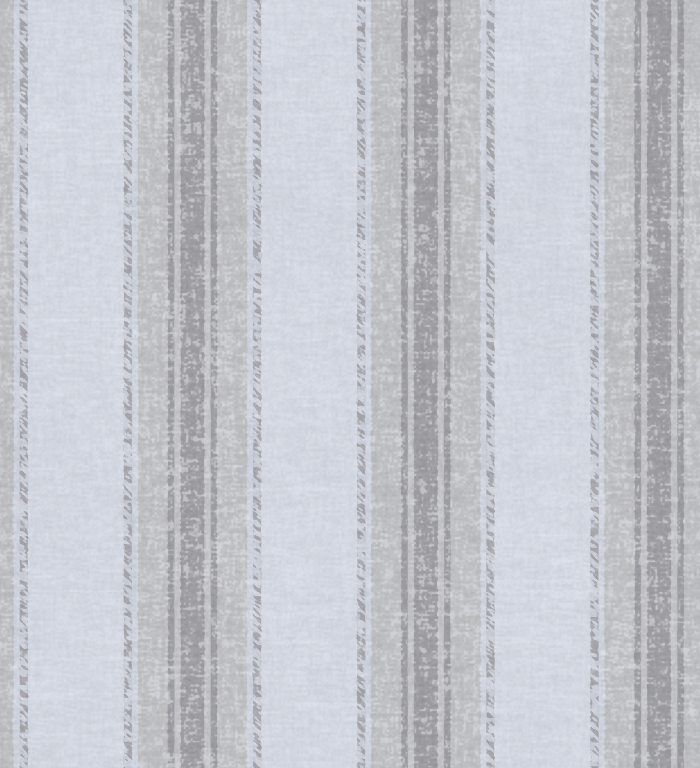
This pattern is drawn by a WebGL 1 fragment shader. Its source:

```glsl
precision highp float;

uniform vec2 u_resolution;

float hash(vec2 p) {
  return fract(sin(dot(p, vec2(127.1, 311.7))) * 43758.5453);
}

// Value noise on a whole number of cells, so it wraps over the canvas
float noise(vec2 uv, vec2 cells) {
  vec2 p = uv * cells;
  vec2 i = floor(p);
  vec2 f = p - i;
  f = f * f * (3.0 - 2.0 * f);
  vec2 a = mod(i, cells);
  vec2 b = mod(i + 1.0, cells);
  return mix(mix(hash(a), hash(vec2(b.x, a.y)), f.x),
             mix(hash(vec2(a.x, b.y)), hash(b), f.x), f.y);
}

float beyond(float edge, float d, float blur) {
  return smoothstep(edge - blur, edge + blur, d);
}

float band(float inner, float outer, float d, float blur) {
  return beyond(inner, d, blur) - beyond(outer, d, blur);
}

void main() {
  vec2 uv = gl_FragCoord.xy / u_resolution;
  float blur = max(2.2 / u_resolution.x, 0.003);

  // Woven threads, grain and broad wear
  float weft = noise(uv, vec2(58.0, 290.0)) - 0.5;
  float warp = noise(uv + 0.37, vec2(270.0, 64.0)) - 0.5;
  float grain = noise(uv + 0.71, vec2(310.0, 340.0)) - 0.5;
  float wear = noise(uv, vec2(5.0, 7.0)) * 0.6
             + noise(uv + 0.23, vec2(17.0, 31.0)) * 0.4 - 0.5;
  float crease = smoothstep(0.78, 1.0, noise(uv + 0.11, vec2(11.0, 150.0)));

  // Three mirrored stripe groups; d is the distance from a dark centre
  float d = abs(fract(uv.x * 3.0 - 0.825 + 0.5) - 0.5);
  d += 0.004 * grain + 0.003 * weft;

  float dark = 1.0 - beyond(0.051, d, blur) + band(0.077, 0.105, d, blur);
  float gap = band(0.051, 0.077, d, blur);
  float pinstripe = band(0.234, 0.260, d, blur);
  float speckled = band(0.260, 0.294, d, blur);
  float pale = beyond(0.294, d, blur);

  vec3 paleColor = vec3(0.826, 0.842, 0.880);
  vec3 greyColor = vec3(0.757, 0.760, 0.772);
  vec3 darkColor = vec3(0.628, 0.625, 0.645);

  // Rubbed flecks let the lighter ground through the dark stripes
  float rub = 0.5 + 0.55 * grain + 0.45 * weft + 0.5 * warp + 0.25 * wear;
  float fleck = smoothstep(0.50, 0.82, rub);

  vec3 color = mix(greyColor, paleColor, 0.35 * (fleck - 0.2));
  color = mix(color, mix(darkColor, greyColor, 0.75 * fleck), dark);
  color = mix(color, greyColor + 0.012, 0.6 * gap);
  color = mix(color, paleColor - vec3(0.018, 0.018, 0.014), pinstripe);
  color = mix(color, paleColor, pale);

  // Slanted dashes in the narrow border stripes
  float dash = noise(vec2(uv.x + uv.y, uv.y), vec2(230.0, 190.0));
  float ink = smoothstep(0.38, 0.68, dash + 0.35 * grain);
  vec3 speckle = mix(paleColor - 0.03, darkColor - 0.01, 0.85 * ink);
  color = mix(color, speckle, speckled);

  // Cloth relief, softer on the pale ground
  float relief = 0.045 * weft + 0.032 * warp + 0.05 * grain;
  color += relief * mix(1.0, 0.65, pale);
  color += 0.02 * wear + 0.018 * crease;

  gl_FragColor = vec4(clamp(color, 0.0, 1.0), 1.0);
}
```
